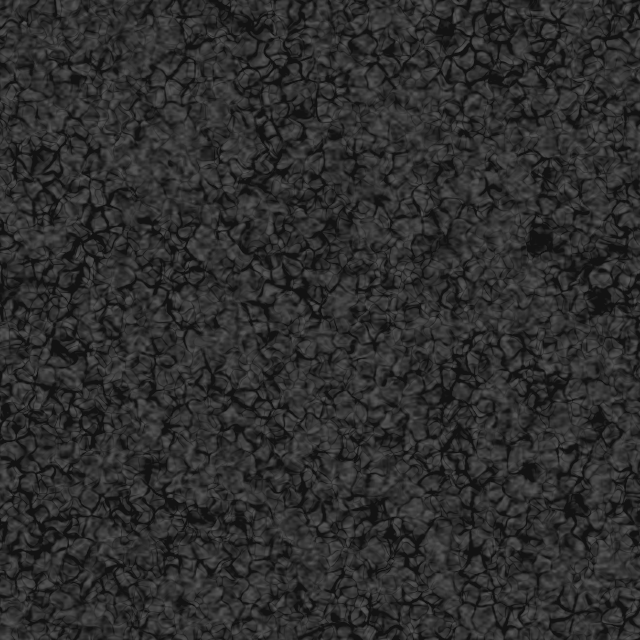
This texture is drawn by a three.js fragment shader. Its source:

```glsl
varying vec2 vUv;

const vec3 TINT = vec3(1.0, 1.0, 1.0);
const float BASE_GREY = 0.229;
const float DARKEST = 0.07;
const float BRIGHTEST = 0.33;

const float LUMP_SCALE = 38.0;      // lumps across the canvas
const float CURL_SCALE = 74.0;      // smaller curls inside the lumps
const float WARP_SCALE = 60.0;
const float WARP_AMOUNT = 0.014;
const float CREASE_WIDTH = 0.30;
const float LUMP_DEPTH = 0.15;
const float CURL_DEPTH = 0.085;

const vec2 GRAIN_SCALE = vec2(112.0, 124.0);
const vec2 FIBRE_SCALE = vec2(165.0, 225.0);
const float GRAIN_CONTRAST = 0.155;
const float FIBRE_CONTRAST = 0.12;

vec2 hash2(vec2 p) {
  vec3 q = fract(vec3(p.xyx) * vec3(0.1031, 0.1030, 0.0973));
  q += dot(q, q.yzx + 33.33);
  return fract((q.xx + q.yz) * q.zy);
}

float valueNoise(vec2 p) {
  vec2 cell = floor(p);
  vec2 f = fract(p);
  f = f * f * (3.0 - 2.0 * f);
  float bottom = mix(hash2(cell).x, hash2(cell + vec2(1.0, 0.0)).x, f.x);
  float top = mix(hash2(cell + vec2(0.0, 1.0)).x, hash2(cell + 1.0).x, f.x);
  return mix(bottom, top, f.y);
}

// Gap between the nearest and second nearest cell centre: zero on a border
float cellBorder(vec2 p) {
  vec2 cell = floor(p);
  vec2 f = fract(p);
  float nearest = 8.0;
  float second = 8.0;
  for (int y = -1; y <= 1; y++) {
    for (int x = -1; x <= 1; x++) {
      vec2 offset = vec2(float(x), float(y));
      float d = length(offset + hash2(cell + offset) - f);
      second = min(second, max(nearest, d));
      nearest = min(nearest, d);
    }
  }
  return second - nearest;
}

// Soft creases that fade in and out along their length
float creases(vec2 p, float patchScale) {
  float line = 1.0 - smoothstep(0.0, CREASE_WIDTH, cellBorder(p));
  float strength = smoothstep(0.15, 0.85, valueNoise(p * patchScale + 57.0));
  return line * mix(0.15, 1.1, strength);
}

void main() {
  // Bend the cell borders into irregular curls
  vec2 warp = vec2(valueNoise(vUv * WARP_SCALE + 11.0),
                   valueNoise(vUv * WARP_SCALE + 83.0)) - 0.5;
  vec2 p = vUv + warp * WARP_AMOUNT;

  // Broad, slow changes in relief
  float relief = mix(0.75, 1.25, valueNoise(vUv * 5.0 + 29.0));

  float lumps = creases(p * LUMP_SCALE, 0.9);
  float curls = creases(p * CURL_SCALE + 140.0, 0.6);
  float grain = valueNoise(p * GRAIN_SCALE + 210.0) - 0.5;
  float fibre = valueNoise(vUv * FIBRE_SCALE + 320.0) - 0.5;

  float grey = BASE_GREY
    - relief * (LUMP_DEPTH * lumps + CURL_DEPTH * curls)
    + GRAIN_CONTRAST * grain + FIBRE_CONTRAST * fibre;

  gl_FragColor = vec4(TINT * clamp(grey, DARKEST, BRIGHTEST), 1.0);
}
```
